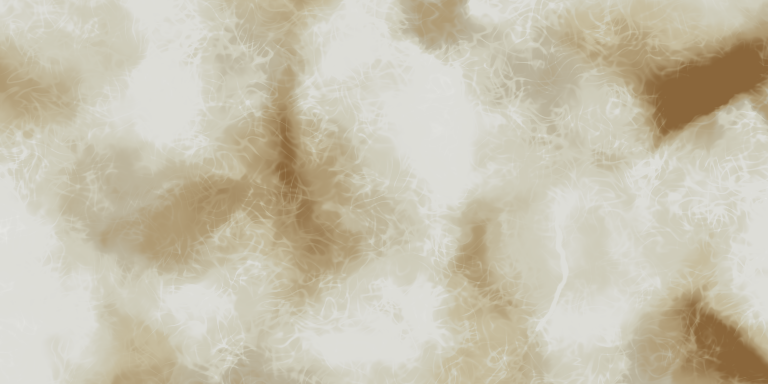
Reproduce this texture procedurally as a Shadertoy shader.

```glsl
// Soft raw wool: pale, fluffy tufts over warm shadowed hollows.
// Warped noise gives a tone, tufts and hollows shape it, thin noise contours
// add curly fibres, and a colour ramp turns the tone into brown, cream and white.

const vec3 BROWN = vec3(0.54, 0.40, 0.23);
const vec3 TAN = vec3(0.69, 0.61, 0.46);
const vec3 WARM_CREAM = vec3(0.78, 0.74, 0.62);
const vec3 GREY_CREAM = vec3(0.73, 0.70, 0.61);
const vec3 IVORY = vec3(0.81, 0.80, 0.73);
const vec3 WHITE = vec3(0.865, 0.865, 0.845);
const vec3 GLOW = vec3(0.94, 0.94, 0.93);

const float BASE_TONE = 0.65;
const float CLOUD_CONTRAST = 0.85;
const float WARP = 0.15;
const int HOLLOWS = 7;
const float HOLLOW_DEPTH = 0.62;
const float TUFT_CELL = 0.40;
const float TUFT_SHARE = 0.62;
const float TUFT_COVER = 0.66;
const int FIBRE_LAYERS = 6;
const float FIBRE_SCALE = 19.0;
const float FIBRE_STRENGTH = 0.075;
const float STRAND_STRENGTH = 0.16;

// Integer hash: two values in 0..1 for a lattice point
vec2 hash2(vec2 cell) {
    uvec2 v = uvec2(ivec2(cell) + 4096);
    v = v * 1664525u + 1013904223u;
    v.x += v.y * 1664525u;
    v.y += v.x * 1664525u;
    v ^= v >> 16u;
    v.x += v.y * 1664525u;
    v.y += v.x * 1664525u;
    v ^= v >> 16u;
    return vec2(v & 65535u) / 65535.0;
}

float corner(vec2 cell, vec2 f, vec2 offset) {
    return dot(hash2(cell + offset) * 2.0 - 1.0, f - offset);
}

// Gradient noise around zero
float noise(vec2 p) {
    vec2 cell = floor(p), f = fract(p);
    vec2 u = f * f * f * (f * (f * 6.0 - 15.0) + 10.0);
    float low = mix(corner(cell, f, vec2(0, 0)), corner(cell, f, vec2(1, 0)), u.x);
    float high = mix(corner(cell, f, vec2(0, 1)), corner(cell, f, vec2(1, 1)), u.x);
    return mix(low, high, u.y);
}

mat2 turn(float a) {
    return mat2(cos(a), sin(a), -sin(a), cos(a));
}

float fbm(vec2 p) {
    float sum = 0.0, amp = 1.0;
    for (int i = 0; i < 5; i++) {
        sum += amp * noise(p);
        p = turn(0.65) * p * 2.03 + 17.3;
        amp *= 0.46;
    }
    return sum;
}

// Shadowed gaps, spread evenly by a low-discrepancy sequence
float hollows(vec2 p, float aspect) {
    float open = 1.0;
    for (int i = 0; i < HOLLOWS; i++) {
        float k = float(i);
        vec2 spot = fract(vec2(0.42, 0.62) + k * vec2(0.7549, 0.5698));
        float size = mix(0.11, 0.22, hash2(vec2(k, 91.0)).x);
        vec2 d = (p - spot * vec2(aspect, 1.0)) / size;
        open *= 1.0 - exp(-0.5 * dot(d, d)) * mix(0.55, 1.0, spot.x);
    }
    return 1.0 - open;
}

// Rounded tufts, lit from above, with a bright fuzzy upper rim
float addTufts(vec2 p, float tone, float cloud) {
    vec2 g = p / TUFT_CELL, home = floor(g);
    for (int k = 0; k < 9; k++) {
        vec2 cell = home + vec2(k % 3 - 1, k / 3 - 1);
        vec2 traits = hash2(cell + 211.0), look = hash2(cell + 487.0);
        vec2 d = g - cell - 0.2 - 0.6 * hash2(cell + 53.0);
        float radius = mix(0.45, 0.98, traits.x);
        float r = length(d) / radius, up = d.y / radius;
        float body = smoothstep(1.0, 1.0 - mix(0.18, 0.85, look.x), r);
        float rim = exp(-pow((r - 0.83) / 0.09, 2.0)) * smoothstep(-0.2, 0.8, up);
        float lit = 0.70 + 0.24 * up + 0.13 * rim + 0.55 * cloud + 0.16 * (look.y - 0.5);
        tone = mix(tone, lit, body * TUFT_COVER * step(traits.y, TUFT_SHARE));
    }
    return tone;
}

// Fine curly hairs: broken zero contours of stretched, bent noise
float fibres(vec2 p) {
    float sum = 0.0;
    for (int i = 0; i < FIBRE_LAYERS; i++) {
        float k = float(i);
        vec2 q = turn(k * 1.13 + 0.4) * p + k * 5.7;
        q += 0.035 * vec2(noise(q * 11.0), noise(q * 11.0 + 31.0));
        float n = noise(q * FIBRE_SCALE * vec2(0.7, 1.6) * (1.0 + 0.1 * k));
        float broken = smoothstep(-0.1, 0.25, noise(q * 10.0 + 63.0));
        sum += smoothstep(0.14, 0.0, abs(n)) * broken;
    }
    return sum - 0.6;
}

vec3 woolColour(float tone, float warmth) {
    vec3 cream = mix(GREY_CREAM, WARM_CREAM, warmth);
    vec3 c = mix(BROWN, TAN, smoothstep(0.0, 0.30, tone));
    c = mix(c, cream, smoothstep(0.28, 0.47, tone));
    c = mix(c, IVORY, smoothstep(0.46, 0.59, tone));
    c = mix(c, WHITE, smoothstep(0.59, 0.74, tone));
    return mix(c, GLOW, smoothstep(0.80, 1.15, tone));
}

void mainImage(out vec4 fragColor, in vec2 fragCoord) {
    vec2 p = fragCoord / iResolution.y;
    float aspect = iResolution.x / iResolution.y;
    vec2 q = p + WARP * vec2(fbm(p * 2.6 + 3.1), fbm(p * 2.6 + 41.7));

    // Broad light and shade
    float cloud = fbm(q * 2.0 + 11.0);
    float tone = BASE_TONE + CLOUD_CONTRAST * cloud;
    tone -= HOLLOW_DEPTH * hollows(q, aspect);
    tone = addTufts(q, tone, cloud);

    // Hairs in focus, fading into blurred areas
    float focus = smoothstep(-0.25, 0.25, noise(p * 1.9 + 77.0) + 0.08);
    tone += FIBRE_STRENGTH * mix(0.2, 1.0, focus) * fibres(p);

    // A few long twisted strands
    float path = abs(noise(q * 1.7 + 23.0));
    float strand = smoothstep(0.026, 0.0, path) * smoothstep(0.0, 0.3, noise(p * 2.2 + 9.0));
    tone += STRAND_STRENGTH * strand;

    float warmth = smoothstep(-0.25, 0.25, noise(q * 2.1 + 59.0));
    fragColor = vec4(woolColour(tone, warmth), 1.0);
}
```
